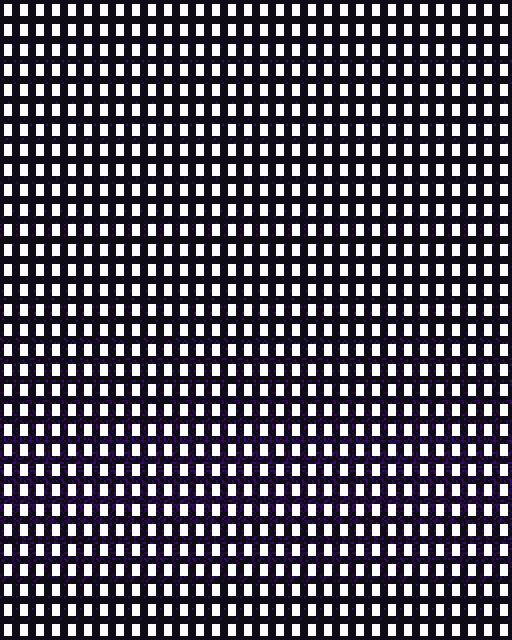
Write a WebGL 1 fragment shader that draws this pattern.

```glsl
precision highp float;

uniform vec2 u_resolution;

const vec2 CELLS = vec2(32.0);       // openings across and down
const vec2 BLOCKS = vec2(8.0, 10.0); // square blocks inside one cell

float hash(vec3 p) {
  p = fract(p * vec3(0.1031, 0.1030, 0.0973));
  p += dot(p, p.yzx + 33.33);
  return fract((p.x + p.y) * p.z);
}

// Share of tinted blocks at height v; falls to zero at both ends so it wraps
float tintDensity(float v) {
  float ends = smoothstep(0.02, 0.1, v) * (1.0 - smoothstep(0.88, 0.99, v));
  float glow = smoothstep(0.03, 0.2, v) * (1.0 - smoothstep(0.2, 0.56, v));
  return 0.05 * ends + 0.38 * glow;
}

// Dark lattice with a fine weave and scattered violet blocks
vec3 lattice(vec2 cell, vec2 block) {
  float weave = mod(block.x + block.y, 2.0);
  vec3 color = mix(vec3(0.05, 0.035, 0.075), vec3(0.07, 0.05, 0.105), weave);

  // Block positions are shared along a row; single cells drop a few
  float blockId = block.x + block.y * BLOCKS.x;
  float rowPick = hash(vec3(blockId, cell.y, 7.0));
  float cellPick = hash(vec3(cell, blockId + 19.0));
  float density = tintDensity((cell.y + 0.5) / CELLS.y);
  float tinted = step(rowPick, density) * step(cellPick, 0.85);

  float strength = hash(vec3(blockId, cell.y, 53.0));
  vec3 violet = mix(vec3(0.11, 0.04, 0.21), vec3(0.23, 0.04, 0.42), strength);
  return mix(color, violet, tinted);
}

vec3 pattern(vec2 uv) {
  vec2 grid = uv * CELLS;
  vec2 cell = floor(grid);
  vec2 local = fract(grid);

  // Upright white opening centred in each cell
  vec2 inside = step(abs(local - 0.5), vec2(0.25, 0.3));
  vec3 frame = lattice(cell, floor(local * BLOCKS));
  return mix(frame, vec3(0.995), inside.x * inside.y);
}

void main() {
  // Average a 4 x 4 grid of samples for smooth edges
  vec3 sum = vec3(0.0);
  for (int j = 0; j < 4; j++) {
    for (int i = 0; i < 4; i++) {
      vec2 offset = (vec2(float(i), float(j)) + 0.5) / 4.0 - 0.5;
      sum += pattern((gl_FragCoord.xy + offset) / u_resolution);
    }
  }
  gl_FragColor = vec4(sum / 16.0, 1.0);
}
```
